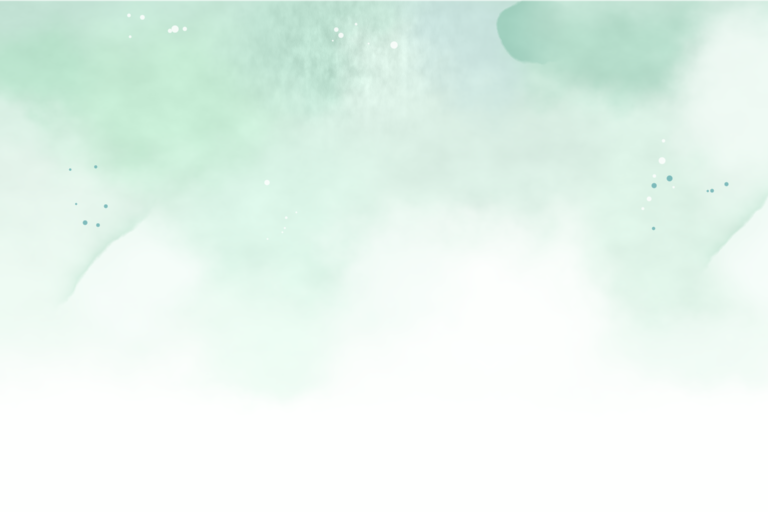
A Shadertoy shader for this background:

```glsl
float hash(vec2 p) {
    p = fract(p * vec2(0.1031, 0.1137));
    p += dot(p, p.yx + 33.33);
    return fract((p.x + p.y) * p.x * 17.0);
}

float noise(vec2 p) {
    vec2 cell = floor(p), f = fract(p);
    f = f * f * (3.0 - 2.0 * f);
    float low = mix(hash(cell), hash(cell + vec2(1, 0)), f.x);
    float high = mix(hash(cell + vec2(0, 1)), hash(cell + vec2(1, 1)), f.x);
    return mix(low, high, f.y);
}

float fbm(vec2 p) {
    float sum = 0.0, weight = 0.5;
    for (int i = 0; i < 5; i++) {
        sum += weight * noise(p);
        p = mat2(1.6, 1.2, -1.2, 1.6) * p + 7.3;
        weight *= 0.5;
    }
    return sum;
}

// Soft elliptical stain
void wash(inout vec3 col, vec2 p, vec2 centre, vec2 radius, vec3 tint, float amount) {
    float d = length((p - centre) / radius);
    col = mix(col, tint, amount * (1.0 - smoothstep(0.35, 1.3, d)));
}

// Pigment gathered along a slanted edge, with a pale wash beneath it
void driedEdge(inout vec3 col, vec2 p, vec2 tip, vec2 top) {
    vec2 along = normalize(top - tip), rel = p - tip;
    float t = dot(rel, along) / length(top - tip);
    float ragged = fbm(p * 16.0) - 0.48;
    float d = dot(rel, vec2(-along.y, along.x)) + 0.04 * ragged;
    float span = smoothstep(-0.2, 0.2, t) * (1.0 - smoothstep(0.75, 1.15, t + 0.3 * ragged));
    float inside = 1.0 - smoothstep(-0.006, 0.004, d);
    float depth = 1.0 - smoothstep(0.13, 0.22, -d + 0.1 * ragged);
    float pale = mix(0.55, 0.9, smoothstep(0.0, 0.08, -d));
    col = mix(col, vec3(0.965, 0.992, 0.98), pale * inside * depth * span);
    float pigment = (1.0 - inside) * exp(-max(d, 0.0) / 0.022);
    col = mix(col, vec3(0.75, 0.89, 0.82), 0.6 * pigment * span);
}

// Cluster of paint droplets
void speckles(inout vec3 col, vec2 p, vec2 centre, vec2 spread, vec3 tint, float seed) {
    float soft = 1.0 / iResolution.y;
    for (int i = 0; i < 6; i++) {
        vec2 key = vec2(float(i) * 7.0 + 3.0, seed * 13.0);
        vec2 spot = centre + spread * (2.0 * vec2(hash(key), hash(key + 51.0)) - 1.0);
        float radius = mix(0.0015, 0.0085, pow(hash(key + 97.0), 1.5));
        float d = length(p - spot) - radius;
        col = mix(col, tint, 0.85 * (1.0 - smoothstep(-soft, soft, d)));
    }
}

void mainImage(out vec4 fragColor, in vec2 fragCoord) {
    vec2 p = fragCoord / iResolution.y;
    vec2 q = p + 0.13 * (vec2(fbm(p * 5.0), fbm(p * 5.0 + 19.0)) - 0.48);
    q += 0.07 * (vec2(fbm(p * 19.0 + 3.0), fbm(p * 19.0 + 41.0)) - 0.48);
    vec3 white = vec3(0.995, 1.0, 0.995);

    // Vertical fade
    vec3 col = mix(white, vec3(0.93, 0.98, 0.95), smoothstep(0.18, 0.45, q.y));
    col = mix(col, vec3(0.86, 0.945, 0.90), smoothstep(0.45, 0.72, q.y));
    col = mix(col, vec3(0.77, 0.895, 0.84), smoothstep(0.72, 1.0, q.y));

    // Lower stains
    wash(col, q, vec2(0.53, 0.56), vec2(0.23, 0.26), vec3(0.85, 0.96, 0.905), 0.8);
    wash(col, q, vec2(0.52, 0.33), vec2(0.16, 0.14), vec3(0.93, 0.99, 0.955), 0.8);
    wash(col, q, vec2(0.07, 0.63), vec2(0.20, 0.09), vec3(0.91, 0.96, 0.93), 0.6);
    wash(col, q, vec2(0.97, 0.70), vec2(0.20, 0.13), vec3(0.85, 0.93, 0.89), 0.8);
    wash(col, q, vec2(0.95, 0.38), vec2(0.29, 0.21), white, 0.97);
    wash(col, q, vec2(0.76, 0.46), vec2(0.13, 0.13), vec3(0.96, 0.99, 0.975), 0.7);
    wash(col, q, vec2(1.29, 0.54), vec2(0.16, 0.20), vec3(0.86, 0.95, 0.90), 0.8);
    wash(col, q, vec2(1.36, 0.33), vec2(0.17, 0.09), vec3(0.94, 0.985, 0.96), 0.7);

    // Upper stains
    wash(col, q, vec2(0.33, 0.81), vec2(0.23, 0.18), vec3(0.77, 0.925, 0.83), 0.9);
    wash(col, q, vec2(0.08, 0.87), vec2(0.15, 0.10), vec3(0.71, 0.89, 0.79), 0.75);
    wash(col, q, vec2(0.60, 0.92), vec2(0.18, 0.13), vec3(0.73, 0.875, 0.81), 0.8);
    wash(col, q, vec2(0.78, 0.82), vec2(0.13, 0.12), vec3(0.87, 0.95, 0.91), 0.8);
    wash(col, q, vec2(0.92, 0.92), vec2(0.11, 0.15), vec3(0.78, 0.88, 0.87), 0.75);
    wash(col, q, vec2(1.20, 0.90), vec2(0.20, 0.12), vec3(0.69, 0.855, 0.78), 0.85);
    wash(col, q, vec2(1.48, 0.79), vec2(0.15, 0.22), vec3(0.95, 0.985, 0.965), 0.85);

    // Crisp-sided blot that thins towards the right
    vec2 blot = (mix(p, q, 0.45) - vec2(1.06, 0.94)) / vec2(0.092, 0.066);
    float body = 1.0 - smoothstep(0.94, 1.04, length(blot));
    body *= 1.0 - smoothstep(-0.8, 0.7, blot.x);
    col = mix(col, vec3(0.62, 0.81, 0.74), 0.95 * body);

    // Ragged lower limit and pale slanted washes
    float limit = p.y + 0.13 * (fbm(p * 11.0) - 0.5);
    col = mix(white, col, smoothstep(0.18, 0.25, limit));
    driedEdge(col, p, vec2(0.127, 0.42), vec2(0.293, 0.60));
    driedEdge(col, p, vec2(1.383, 0.49), vec2(1.52, 0.64));

    // Paper mottling and fine flecks
    float ink = smoothstep(0.0, 0.2, 1.0 - col.r);
    col += 0.07 * ink * (fbm(p * vec2(14.0, 20.0)) - 0.48);
    vec2 fleckArea = (p - vec2(0.68, 0.90)) / vec2(0.18, 0.12);
    float fleck = fbm(p * vec2(85.0, 50.0)) - 0.45;
    col += 0.16 * fleck * exp(-dot(fleckArea, fleckArea));

    // Droplets
    vec3 teal = vec3(0.42, 0.69, 0.70);
    speckles(col, p, vec2(0.31, 0.94), vec2(0.06, 0.04), white, 1.0);
    speckles(col, p, vec2(0.53, 0.60), vec2(0.06, 0.07), white, 2.0);
    speckles(col, p, vec2(0.68, 0.93), vec2(0.09, 0.03), white, 3.0);
    speckles(col, p, vec2(1.28, 0.66), vec2(0.06, 0.08), white, 4.0);
    speckles(col, p, vec2(0.16, 0.62), vec2(0.05, 0.08), teal, 5.0);
    speckles(col, p, vec2(1.35, 0.59), vec2(0.09, 0.08), teal, 6.0);

    // Light top rim
    col = mix(col, white, 0.6 * smoothstep(0.996, 1.0, p.y));
    fragColor = vec4(clamp(col, 0.0, 1.0), 1.0);
}
```
